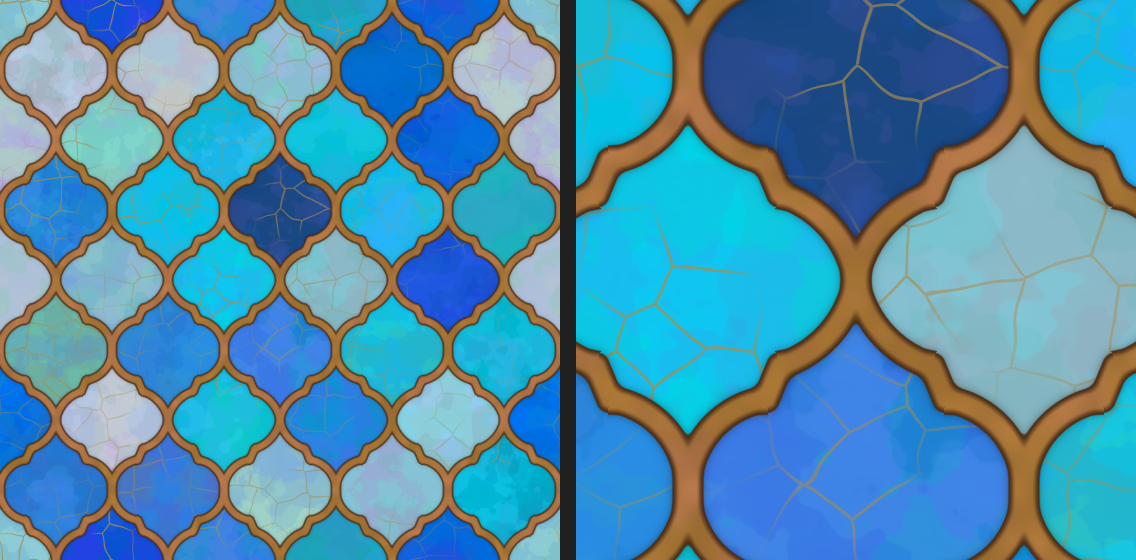
Left: the whole. Right: its middle third, enlarged.
Write a WebGL 2 fragment shader that draws this pattern.

```glsl
#version 300 es
precision highp float;
// Lantern-shaped glazed tiles in staggered rows, framed by rounded copper walls.
// Each wall is two arcs joined by a short step, folded into a quarter cell;
// every tile gets a ranked colour, ragged watercolour washes and fine cracks.

uniform vec2 u_resolution;
out vec4 outColor;

const vec2 REPEATS = vec2(5.0, 4.0);          // cells across and down, two tiles each
const vec2 QUARTER = 0.5 / REPEATS;
const vec2 SIDE_CENTRE = vec2(0.0352, -0.0117);
const vec2 APEX_CENTRE = vec2(0.0547, 0.125);
const vec2 STEP_LOW = vec2(0.0547, 0.0513);
const vec2 STEP_HIGH = vec2(0.0465, 0.0709);
const float WALL_HALF = 0.0082;
const float JOINT_BLEND = 0.004;
const float CRACK_SCALE = 19.0;
const float CRACK_HALF = 0.0007;
const float WASH_SCALE = 13.0;
const int BIG_PERIOD = 4096;

const vec3 COPPER = vec3(0.65, 0.43, 0.26);
const vec3 BRONZE = vec3(0.60, 0.42, 0.19);
const vec3 COPPER_EDGE = vec3(0.29, 0.17, 0.08);
const vec3 GOLD = vec3(0.66, 0.55, 0.30);
const vec3 LAVENDER = vec3(0.70, 0.75, 0.84), PALE = vec3(0.53, 0.76, 0.81);
const vec3 SAGE = vec3(0.42, 0.67, 0.69), CYAN = vec3(0.09, 0.73, 0.87);
const vec3 TEAL = vec3(0.12, 0.64, 0.78), BLUE = vec3(0.18, 0.50, 0.86);
const vec3 DEEP = vec3(0.02, 0.40, 0.84), ROYAL = vec3(0.10, 0.31, 0.86);
const vec3 NAVY = vec3(0.12, 0.33, 0.53);

vec3 hash(ivec2 cell, int seed) {
  uvec3 v = uvec3(ivec3(cell, seed)) * 1664525u + 1013904223u;
  v.x += v.y * v.z; v.y += v.z * v.x; v.z += v.x * v.y;
  v ^= v >> 16u;
  v.x += v.y * v.z; v.y += v.z * v.x; v.z += v.x * v.y;
  return vec3(v >> 8u) / 16777216.0;
}

float noise(vec2 p, int period, int seed) {
  ivec2 i = ivec2(floor(p)) + period, j = i + 1;
  i %= period; j %= period;
  vec2 f = fract(p), s = f * f * (3.0 - 2.0 * f);
  return mix(mix(hash(i, seed).x, hash(ivec2(j.x, i.y), seed).x, s.x),
             mix(hash(ivec2(i.x, j.y), seed).x, hash(j, seed).x, s.x), s.y);
}

float fbm(vec2 p, int period, int seed) {
  float sum = 0.0, amp = 0.53;
  for (int k = 0; k < 4; k++) {
    sum += amp * noise(p, period, seed + k);
    p *= 2.0; period *= 2; amp *= 0.5;
  }
  return sum;
}

float smoothMin(float a, float b) {
  float h = max(JOINT_BLEND - abs(a - b), 0.0) / JOINT_BLEND;
  return min(a, b) - 0.25 * h * h * JOINT_BLEND;
}

// Distance to the wall centreline inside one quarter cell
float wallCurve(vec2 q) {
  vec2 a = q - SIDE_CENTRE, b = q - APEX_CENTRE, s = STEP_HIGH - STEP_LOW;
  float ra = length(vec2(QUARTER.x, 0.0) - SIDE_CENTRE), rb = APEX_CENTRE.x;
  float la = max(length(a), 1e-5), lb = max(length(b), 1e-5);
  float sideArc = SIDE_CENTRE.x + ra * a.x / la >= STEP_LOW.x ? abs(la - ra) : 1.0;
  float apexArc = APEX_CENTRE.x + rb * b.x / lb <= STEP_HIGH.x ? abs(lb - rb) : 1.0;
  float t = clamp(dot(q - STEP_LOW, s) / dot(s, s), 0.0, 1.0);
  return smoothMin(min(sideArc, apexArc), length(q - STEP_LOW - t * s));
}

// Rank among all tiles gives exact colour shares
vec3 tileColour(ivec2 id) {
  float own = hash(id, 7).x;
  int rank = 0;
  for (int k = 0; k < 40; k++) {
    int row = k / 5;
    rank += int(hash(ivec2(2 * (k % 5) + row % 2, row), 7).x < own);
  }
  return rank < 6 ? LAVENDER : rank < 14 ? PALE : rank < 15 ? SAGE :
         rank < 24 ? CYAN : rank < 26 ? TEAL : rank < 33 ? BLUE :
         rank < 37 ? DEEP : rank < 39 ? ROYAL : NAVY;
}

// Distance to the border between the two nearest jittered points
float crackDistance(vec2 p, int seed) {
  ivec2 base = ivec2(floor(p));
  vec2 near1 = vec2(9.0), near2 = vec2(9.0);
  for (int k = 0; k < 9; k++) {
    ivec2 c = base + ivec2(k % 3, k / 3) - 1;
    vec2 r = vec2(c) + 0.1 + 0.8 * hash(c + 64, seed).xy - p;
    if (dot(r, r) < dot(near1, near1)) { near2 = near1; near1 = r; }
    else if (dot(r, r) < dot(near2, near2)) near2 = r;
  }
  return dot(0.5 * (near1 + near2), normalize(near2 - near1));
}

void main() {
  vec2 uv = gl_FragCoord.xy / u_resolution;
  float px = 1.0 / min(u_resolution.x, u_resolution.y);

  // Fold into a quarter cell and find the owning tile
  vec2 grid = uv * REPEATS;
  vec2 q = abs(grid - round(grid)) / REPEATS;
  float mirrorX = q.x < 0.5 * QUARTER.x ? -q.x : 2.0 * QUARTER.x - q.x;
  float d = smoothMin(wallCurve(q), wallCurve(vec2(mirrorX, q.y)));
  bool even = q.x > 0.5 * (STEP_LOW.x + STEP_HIGH.x)
    ? distance(q, SIDE_CENTRE) < length(vec2(QUARTER.x, 0.0) - SIDE_CENTRE)
    : distance(q, APEX_CENTRE) > APEX_CENTRE.x;
  vec2 centre = even ? round(grid) : floor(grid) + 0.5;
  ivec2 id = ivec2(round(2.0 * centre)) % ivec2(2.0 * REPEATS);
  vec2 local = uv - centre / REPEATS;
  int seed = 100 + 20 * (id.x + 10 * id.y);

  // Glaze: ragged overlapping washes
  vec3 glaze = tileColour(id) + 0.05 * (hash(id, 11) - 0.5);
  for (int k = 0; k < 3; k++) {
    float n = fbm(local * WASH_SCALE * (1.0 + 0.5 * float(k)) + 20.0, BIG_PERIOD, seed + 5 * k);
    vec3 tint = (hash(id, 21 + k) - 0.5) * vec3(0.12, 0.10, 0.12);
    glaze += tint * (0.8 * smoothstep(0.51, 0.54, n) + 0.8 * (n - 0.5));
  }

  // Cracks, faded in and out
  vec2 warp = vec2(noise(local * 50.0 + 20.0, BIG_PERIOD, seed), noise(local * 50.0 + 20.0, BIG_PERIOD, seed + 1));
  float crack = crackDistance((local + 0.006 * warp) * CRACK_SCALE, seed) / CRACK_SCALE;
  float fade = smoothstep(0.35, 0.75, noise(local * 14.0 + 20.0, BIG_PERIOD, seed + 17));
  fade *= 0.15 + 0.75 * hash(id, 31).y;
  glaze = mix(glaze, GOLD, fade * (1.0 - smoothstep(CRACK_HALF - 0.5 * px, CRACK_HALF + px, crack)));
  glaze *= 1.0 - 0.22 * exp(-max(d - WALL_HALF, 0.0) / 0.002);

  // Rounded copper wall with dark edges
  float across = clamp(d / WALL_HALF, 0.0, 1.0);
  vec3 wall = mix(COPPER, BRONZE, smoothstep(0.35, 0.65, fbm(uv * 16.0, 16, 3)));
  wall *= 0.93 + 0.14 * noise(uv * 64.0, 64, 9) + 0.06 * (1.0 - across * across);
  wall = mix(wall, COPPER_EDGE, smoothstep(0.45, 1.0, across));
  outColor = vec4(mix(wall, glaze, smoothstep(-px, px, d - WALL_HALF)), 1.0);
}
```
